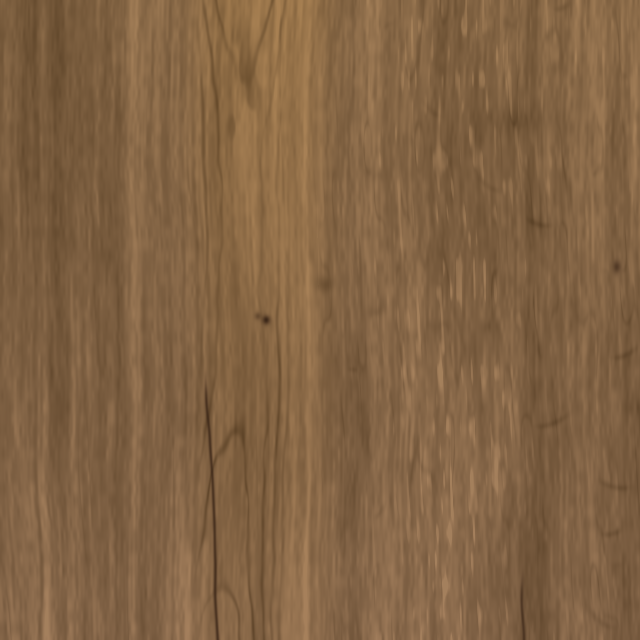
Reproduce this texture procedurally as a three.js fragment shader.

```glsl
// Brown oak veneer: vertical grain, a golden cathedral figure, cracks, knots and flecks.
varying vec2 vUv;

const vec3 DARK_OAK = vec3(0.405, 0.300, 0.192);
const vec3 MID_OAK = vec3(0.496, 0.378, 0.260);
const vec3 PALE_OAK = vec3(0.620, 0.480, 0.340);
const vec3 CRACK_BROWN = vec3(0.220, 0.140, 0.085);
const vec3 GOLD_TINT = vec3(1.02, 1.005, 0.93);

float hash(vec2 p) {
  vec3 q = fract(vec3(p.xyx) * 0.1031);
  q += dot(q, q.yzx + 33.33);
  return fract((q.x + q.y) * q.z);
}

// Smooth value noise, from -1 to 1
float noise(vec2 p) {
  vec2 i = floor(p);
  vec2 f = fract(p);
  f = f * f * (3.0 - 2.0 * f);
  float low = mix(hash(i), hash(i + vec2(1.0, 0.0)), f.x);
  float high = mix(hash(i + vec2(0.0, 1.0)), hash(i + 1.0), f.x);
  return 2.0 * mix(low, high, f.y) - 1.0;
}

// Soft ridge around zero distance
float ridge(float d, float width) {
  return exp(-d * d / (width * width));
}

float blob(vec2 p, vec2 center, vec2 radius) {
  vec2 d = (p - center) / radius;
  return exp(-dot(d, d));
}

// Bowed stroke with tapered ends, around the origin
float stroke(vec2 p, float angle, float halfLength, float width) {
  float c = cos(angle);
  float s = sin(angle);
  vec2 q = vec2(c * p.x + s * p.y, c * p.y - s * p.x);
  float along = q.x / halfLength;
  float taper = 1.0 - smoothstep(0.3, 1.0, abs(along));
  return taper * ridge(q.y - 0.25 * halfLength * along * along, width);
}

// Thin broken fibres along the zero lines of stretched noise
float fibres(vec2 p, vec2 scale) {
  float line = ridge(noise(p * scale), 0.17);
  return line * smoothstep(-0.2, 0.6, noise(p * scale * vec2(0.7, 0.9) + 40.0));
}

// Long fibres on the left, short sparse pores and pale flecks on the right
float grainTone(vec2 p, float rightSide) {
  float tone = 0.26 * noise(vec2(p.x * 13.0, p.y * 0.9));
  tone += 0.27 * noise(vec2(p.x * 48.0 + 7.0, p.y * 1.4));
  tone += 0.36 * noise(vec2(p.x * 120.0 + 31.0, p.y * 2.5)) * mix(1.0, 0.5, rightSide);
  tone += 0.28 * noise(vec2(p.x * 230.0 + 5.0, p.y * 9.0));
  tone += 0.26 * noise(vec2(p.x * 260.0 + 17.0, p.y * 55.0));
  vec2 slanted = vec2(p.x + 0.04 * p.y, p.y);
  float pores = noise(slanted * vec2(120.0, 14.0) + 3.0);
  float paleFlecks = smoothstep(0.3, 0.9, noise(slanted * vec2(190.0, 24.0) + 60.0));
  tone += mix(0.10, 0.26, rightSide) * pores;
  tone -= mix(0.30, 0.45, rightSide) * fibres(slanted, mix(vec2(62.0, 4.0), vec2(75.0, 13.0), step(0.5, p.x)));
  return tone + 0.10 + rightSide * paleFlecks * (0.25 + 0.7 * ridge(p.x - 0.72, 0.09));
}

// Broad stripes that set the layout of the board
float bandTone(vec2 p) {
  float tone = 0.46 * ridge(p.x - 0.41, 0.10) * (0.4 + 0.8 * p.y);
  tone -= 0.60 * ridge(p.x - 0.060, 0.004) + 0.55 * ridge(p.x - 0.100, 0.013);
  tone += 0.45 * ridge(p.x - 0.073, 0.005) + 0.65 * ridge(p.x - 0.210, 0.005);
  tone += 0.55 * ridge(p.x - 0.483, 0.004);
  tone -= 0.25 * ridge(p.x - 0.540, 0.025) + 0.25 * ridge(p.x - 0.83, 0.05);
  return tone - 0.38 * (1.0 - smoothstep(0.0, 0.35, p.x)) * smoothstep(0.2, 1.0, p.y);
}

// Saddle-shaped growth rings of even line width: arches below, U shapes above
float cathedral(vec2 p) {
  vec2 d = p - vec2(0.385, 0.66);
  d.x -= 0.06 * min(d.y, 0.0);
  float bend = mix(5.0, 12.0, step(0.0, d.y));
  float field = 480.0 * d.x * d.x - bend * d.y * d.y;
  field += 0.30 * noise(p * vec2(20.0, 8.0)) + 0.12 * noise(p * vec2(60.0, 24.0));
  float slope = max(length(vec2(960.0 * d.x, 2.0 * bend * d.y)), 28.0);
  float line = ridge((fract(field) - 0.5) / slope, 0.0026);
  float strength = 0.6 + 0.6 * noise(p * vec2(30.0, 5.0) + 4.0);
  float region = smoothstep(0.30, 0.325, p.x) * (1.0 - smoothstep(0.42, 0.48, p.x));
  return line * max(strength, 0.1) * region;
}

// Scattered dark curls on the right half
float curls(vec2 p) {
  float mark = 0.0;
  for (int i = 0; i < 9; i++) {
    float n = float(i);
    vec2 center = vec2(0.60 + 0.38 * hash(vec2(n, 2.0)), (n + hash(vec2(n, 5.0))) / 9.0);
    float angle = mix(-0.9, 0.5, hash(vec2(n, 8.0)));
    float size = mix(0.018, 0.045, hash(vec2(n, 11.0)));
    mark += mix(0.4, 0.9, hash(vec2(n, 14.0))) * stroke(p - center, angle, size, 0.005);
  }
  return mark;
}

// Vertical split with a wandering path, closed at the top
float crack(vec2 p, float x, float lean, float top) {
  float path = x + lean * (top - p.y) + 0.0025 * noise(vec2(x * 50.0, p.y * 16.0));
  return ridge(p.x - path, 0.0026) * (1.0 - smoothstep(top - 0.06, top, p.y));
}

void main() {
  vec2 p = vUv;
  vec2 bent = p;
  bent.x += 0.007 * noise(p * vec2(3.0, 2.6)) + 0.0025 * noise(p * vec2(14.0, 8.0));
  float rightSide = smoothstep(0.46, 0.58, p.x);
  float gold = smoothstep(0.27, 0.36, bent.x) * (1.0 - smoothstep(0.46, 0.56, bent.x));

  // Lightness of the wood, with zero as the middle brown
  float tone = grainTone(bent, rightSide) * mix(1.0, 0.8, gold) + bandTone(bent);
  tone += 0.26 * noise(p * vec2(4.0, 3.0) + 12.0);
  tone -= 1.1 * cathedral(bent) + 0.8 * curls(p);
  tone -= 0.60 * blob(p, vec2(0.81, 0.81), vec2(0.06, 0.025));
  float streaks = smoothstep(-0.1, 0.5, noise(bent * vec2(65.0, 20.0)));
  tone -= 1.1 * streaks * blob(bent, vec2(0.385, 0.86), vec2(0.025, 0.09));
  tone -= 0.95 * blob(bent, vec2(0.51, 0.555), vec2(0.014, 0.012));

  vec3 color = mix(MID_OAK, PALE_OAK, clamp(tone, 0.0, 1.2));
  color = mix(color, DARK_OAK, clamp(-tone, 0.0, 1.5));
  color *= mix(vec3(1.0), GOLD_TINT, gold * (0.4 + 0.6 * p.y));
  color.b *= mix(1.03, 0.97, p.y);

  // Cracks and knots
  float wound = 0.75 * crack(p, 0.322, 0.045, 0.43) + 0.65 * crack(p, 0.817, 0.0, 0.12);
  wound += 0.95 * blob(p, vec2(0.416, 0.50), vec2(0.006, 0.007));
  wound += 0.45 * blob(p, vec2(0.403, 0.506), vec2(0.005, 0.006));
  wound += 0.65 * blob(p, vec2(0.964, 0.583), vec2(0.006, 0.010));
  color = mix(color, CRACK_BROWN, clamp(wound, 0.0, 1.0));
  gl_FragColor = vec4(color, 1.0);
}
```
